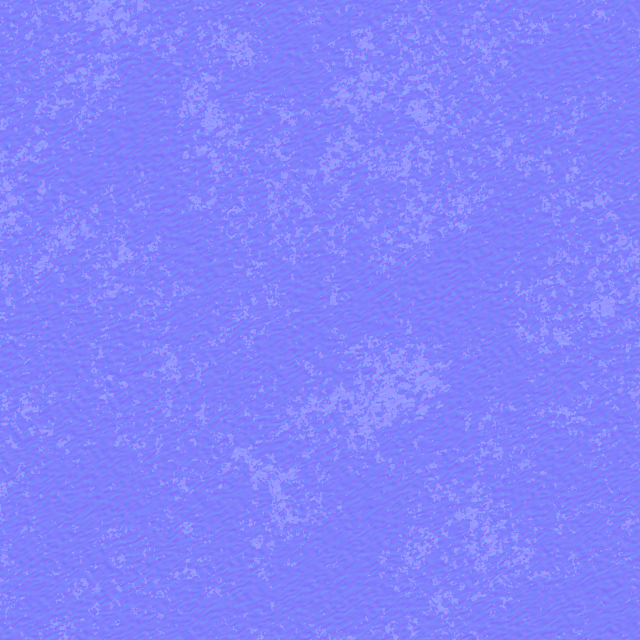
Give the GLSL for this texture map, as a WebGL 1 fragment shader.

```glsl
precision highp float;
// Normal map of fine slanted leather grain, sprinkled with small pale worn flakes.

uniform vec2 u_resolution;

#define GRAIN_FREQ vec2(135.0, 275.0)  // cells along and across the grain
#define GRAIN_ANGLE 0.64               // slant of the grain, radians
#define GRAIN_STEP 0.001               // sampling distance of the slope
#define GRAIN_DEPTH 0.165              // strength of the relief
#define FLAKE_FREQ 72.0                // flakes per canvas side
#define FLAKE_LEVEL 0.634              // higher means fewer flakes
#define FLAKE_SOFT 0.025               // softness of the flake rims
#define BASE_COLOR vec3(0.500, 0.502, 0.990)
#define FLAKE_COLOR vec3(0.588, 0.594, 1.000)

vec2 hash2(vec2 p) {
  vec3 q = fract(p.xyx * vec3(0.1031, 0.1030, 0.0973));
  q += dot(q, q.yzx + 33.33);
  return fract((q.xx + q.yz) * q.zy);
}

vec2 rotate(vec2 p, float angle) {
  float c = cos(angle), s = sin(angle);
  return vec2(c * p.x + s * p.y, c * p.y - s * p.x);
}

float valueNoise(vec2 p) {
  vec2 cell = floor(p), f = fract(p);
  f = f * f * (3.0 - 2.0 * f);
  float low = mix(hash2(cell).x, hash2(cell + vec2(1.0, 0.0)).x, f.x);
  float high = mix(hash2(cell + vec2(0.0, 1.0)).x, hash2(cell + 1.0).x, f.x);
  return mix(low, high, f.y);
}

// Distance to the nearest scattered point
float cellular(vec2 p) {
  vec2 cell = floor(p), f = fract(p);
  float nearest = 2.0;
  for (int y = -1; y <= 1; y++) {
    for (int x = -1; x <= 1; x++) {
      vec2 offset = vec2(float(x), float(y));
      vec2 d = offset + hash2(cell + offset) - f;
      nearest = min(nearest, dot(d, d));
    }
  }
  return sqrt(nearest);
}

// Stretched bumps, bent a little by slow sines
float grainHeight(vec2 uv) {
  vec2 bend = 0.0012 * sin(uv.yx * vec2(91.0, 103.0) + 2.0 * sin(uv * 37.0));
  vec2 p = rotate(uv + bend, GRAIN_ANGLE) * GRAIN_FREQ + 300.0;
  return valueNoise(p) + 0.5 * valueNoise(rotate(p, 0.3) * 0.7 + 91.0);
}

// Loose clouds gather the flakes, fine specks fray them
float flakeMask(vec2 uv) {
  vec2 p = rotate(uv, 0.4) + 7.0;
  float clouds = 0.5 * valueNoise(p * 8.0) + 0.5 * valueNoise(rotate(p, 0.7) * 21.0);
  vec2 fray = vec2(valueNoise(p * 170.0), valueNoise(p * 170.0 + 57.0)) - 0.5;
  float islands = 1.0 - cellular(p * FLAKE_FREQ + 0.8 * fray);
  float spots = 0.55 * islands + 0.45 * valueNoise(rotate(p, 1.1) * 90.0);
  float specks = valueNoise(rotate(p, 0.3) * 330.0);
  float field = 0.33 * clouds + 0.44 * spots + 0.23 * specks;
  return smoothstep(FLAKE_LEVEL - FLAKE_SOFT, FLAKE_LEVEL + FLAKE_SOFT, field);
}

void main() {
  vec2 uv = gl_FragCoord.xy / min(u_resolution.x, u_resolution.y);

  // Slope of the relief by central differences
  vec2 e = vec2(GRAIN_STEP, 0.0);
  vec2 slope = vec2(grainHeight(uv - e.xy) - grainHeight(uv + e.xy),
                    grainHeight(uv - e.yx) - grainHeight(uv + e.yx)) * GRAIN_DEPTH;

  // Tilt the base tone, steep spots lose a little blue
  vec3 color = mix(BASE_COLOR, FLAKE_COLOR, flakeMask(uv));
  color += vec3(slope, -0.8 * dot(slope, slope));
  gl_FragColor = vec4(clamp(color, 0.0, 1.0), 1.0);
}
```
